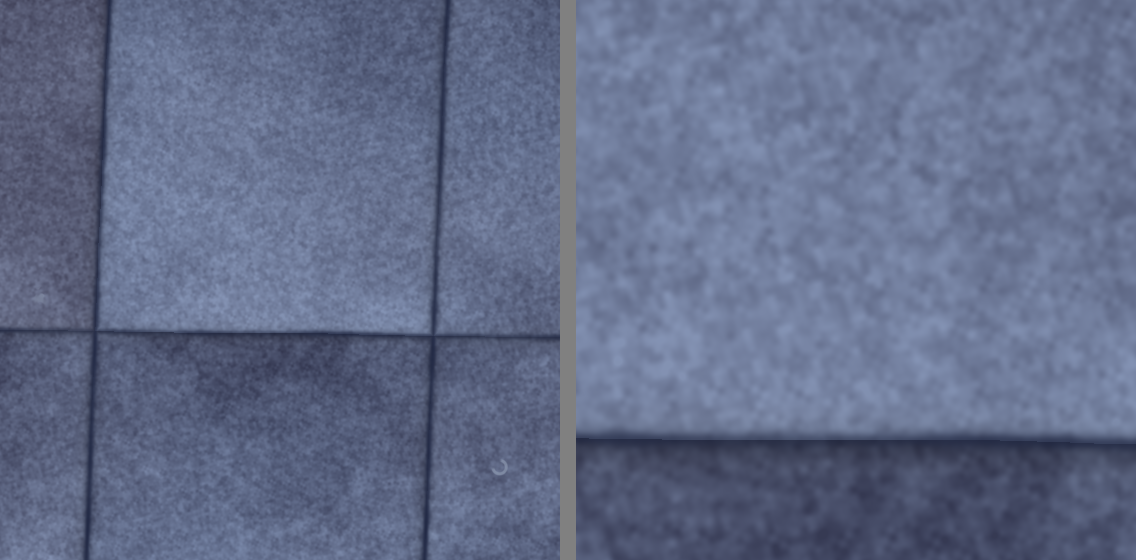
Left: the whole. Right: its middle third, enlarged.
Give the GLSL for this texture, as a Shadertoy shader.

```glsl
// Large worn blue-grey stone tiles with slightly skewed dark joints and fine grain.

const vec2 TILE_SIZE = vec2(0.604, 0.630);
const vec2 JOINT_ORIGIN = vec2(0.154, 0.411);
const vec2 JOINT_SLANT = vec2(0.041, -0.013);
const vec2 JOINT_HALF_WIDTH = vec2(0.0040, 0.0036);
const vec2 JOINT_STRENGTH = vec2(0.85, 0.62);
const float JOINT_WOBBLE = 0.004;
const float EDGE_SHADE_WIDTH = 0.012;
const float GRAIN_SCALE = 120.0;
const float GRAIN_AMOUNT = 0.68;
const float CLOUD_AMOUNT = 0.85;
const vec3 STONE_DARK = vec3(0.26, 0.29, 0.40);
const vec3 STONE_LIGHT = vec3(0.47, 0.53, 0.66);
const vec3 JOINT_COLOR = vec3(0.13, 0.16, 0.27);
const vec3 WARM_TINT = vec3(0.012, -0.012, -0.028);
const vec3 FLECK_COLOR = vec3(0.56, 0.61, 0.70);
const vec2 RING_CENTER = vec2(0.892, 0.166);
const float RING_RADIUS = 0.012;
const vec2 SCUFF_CENTER = vec2(0.072, 0.472);
const mat2 TURN = mat2(0.8, 0.6, -0.6, 0.8);

float hash(vec2 p) {
    return fract(sin(dot(p, vec2(127.1, 311.7))) * 43758.5453);
}

float noise(vec2 p) {
    vec2 i = floor(p), f = fract(p);
    f = f * f * (3.0 - 2.0 * f);
    return mix(mix(hash(i), hash(i + vec2(1, 0)), f.x),
               mix(hash(i + vec2(0, 1)), hash(i + vec2(1, 1)), f.x), f.y);
}

float fbm(vec2 p) {
    float sum = 0.0, weight = 0.5;
    for (int i = 0; i < 5; i++) {
        sum += weight * noise(p);
        p = 2.0 * TURN * p + 7.3;
        weight *= 0.5;
    }
    return sum / 0.96875;
}

// Brightness of the stone, from 0 (dark) to 1 (light).
float stoneTone(vec2 p, vec2 cell, vec2 local) {
    float lowerRow = mod(cell.y, 2.0);
    float checker = 1.0 - 2.0 * mod(cell.x + cell.y, 2.0);
    float tone = 0.64 - 0.14 * abs(cell.x) + 0.05 * checker;
    tone += 0.38 * (0.5 - local.y);

    // Broad stain near the head of each tile
    vec2 fromStain = (local - vec2(0.56, 0.84)) / vec2(0.26, 0.32);
    tone -= mix(0.16, 0.24, lowerRow) * exp(-dot(fromStain, fromStain));

    // Clouds, mottling and grain
    vec2 offset = cell * 13.7;
    tone += CLOUD_AMOUNT * (fbm(p * 4.5 + offset) - 0.5);
    tone += mix(0.18, 0.50, lowerRow) * (fbm(p * 28.0 + offset) - 0.5);
    vec2 q = TURN * p * GRAIN_SCALE;
    float grain = 0.55 * noise(q) + 0.45 * noise(TURN * q * 1.7 + 5.0);
    return tone + GRAIN_AMOUNT * (grain - 0.5);
}

// Pale open ring and scuffed spot.
float flecks(vec2 p, float pixel) {
    vec2 d = p - RING_CENTER;
    float ring = 1.0 - smoothstep(0.001, 0.0025 + pixel, abs(length(d) - RING_RADIUS));
    ring *= 1.0 - smoothstep(0.3, 0.8, dot(normalize(d + 1e-5), vec2(-0.7, 0.7)));
    float scuff = 1.0 - smoothstep(0.006, 0.022, length(p - SCUFF_CENTER));
    scuff *= smoothstep(0.3, 0.7, noise(TURN * p * 130.0));
    return 0.65 * ring + 0.5 * scuff;
}

void mainImage(out vec4 fragColor, in vec2 fragCoord) {
    vec2 p = fragCoord / iResolution.xy;
    float pixel = 1.0 / min(iResolution.x, iResolution.y);

    // Skewed, slightly uneven tile grid
    vec2 wobble = vec2(fbm(vec2(p.y * 7.0, 2.0)), fbm(vec2(p.x * 7.0, 8.0))) - 0.5;
    vec2 grid = (p - JOINT_ORIGIN - JOINT_SLANT * p.yx + JOINT_WOBBLE * wobble) / TILE_SIZE;
    vec2 cell = floor(grid), local = fract(grid);
    vec2 jointDist = min(local, 1.0 - local) * TILE_SIZE;

    // Stone surface
    float tone = stoneTone(p, cell, local);
    vec3 color = mix(STONE_DARK, STONE_LIGHT, clamp(tone, -0.25, 1.2));
    float warmth = 0.4 * noise(p * 5.0 + 4.0);
    if (cell.x < 0.0) warmth = mix(1.0, 0.45, mod(cell.y, 2.0));
    color += WARM_TINT * warmth;
    color = mix(color, FLECK_COLOR, flecks(p, pixel));

    // Worn pale rim, and edge shade that is heavier on the side before a joint
    vec2 rimOffset = (jointDist - 0.015) / 0.006;
    vec2 rim = exp(-rimOffset * rimOffset);
    color += 0.025 * max(rim.x, rim.y) * noise(p * 40.0);
    vec2 shade = exp(-jointDist / EDGE_SHADE_WIDTH);
    shade *= mix(vec2(0.7), vec2(1.2), step(0.5, local));
    color *= 1.0 - 0.26 * max(shade.x, shade.y);

    // Soft joint whose width and depth vary along its length
    vec2 wear = vec2(noise(vec2(p.y * 16.0, cell.y)), noise(vec2(p.x * 14.0, 5.0)));
    vec2 width = JOINT_HALF_WIDTH * (0.7 + 0.6 * noise(TURN * p * 70.0));
    vec2 profile = jointDist / (width + 0.5 * pixel);
    vec2 joint = exp(-0.8 * profile * profile) * JOINT_STRENGTH * (0.65 + 0.5 * wear);
    color = mix(color, JOINT_COLOR, clamp(max(joint.x, joint.y), 0.0, 1.0));

    fragColor = vec4(clamp(color, 0.0, 1.0), 1.0);
}
```
